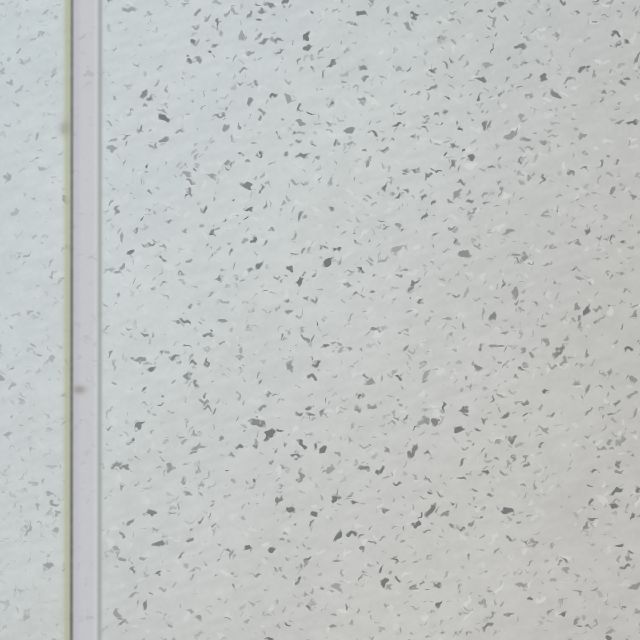
This texture is drawn by a WebGL 1 fragment shader. Its source:

```glsl
precision highp float;

uniform vec2 u_resolution;

float hash(vec2 p) {
  vec3 q = fract(p.xyx * vec3(0.1031, 0.1030, 0.0973));
  q += dot(q, q.yzx + 33.33);
  return fract((q.x + q.y) * q.z);
}

float noise(vec2 p) {
  vec2 i = floor(p);
  vec2 f = fract(p);
  f = f * f * (3.0 - 2.0 * f);
  return mix(mix(hash(i), hash(i + vec2(1.0, 0.0)), f.x),
             mix(hash(i + vec2(0.0, 1.0)), hash(i + 1.0), f.x), f.y);
}

float bell(float x, float center, float width) {
  float d = (x - center) / width;
  return exp(-d * d);
}

// Scattered tilted flecks, one candidate per cell
float flecks(vec2 uv, float cells, float density, float radius, float seed) {
  vec2 p = uv * cells;
  vec2 home = floor(p);
  float edge = 0.0018;
  float cover = 0.0;
  for (int j = -1; j <= 1; j++) {
    for (int i = -1; i <= 1; i++) {
      vec2 cell = home + vec2(float(i), float(j));
      vec2 id = cell + seed;
      float present = step(hash(id + 3.7), density);
      vec2 center = cell + vec2(hash(id + 11.3), hash(id + 27.9));
      float angle = 0.35 + (hash(id + 41.1) - 0.5) * 2.2;
      float c = cos(angle);
      float s = sin(angle);
      vec2 d = (p - center) / cells;
      d = vec2(c * d.x + s * d.y, c * d.y - s * d.x);
      float size = radius * mix(0.55, 1.3, pow(hash(id + 59.2), 2.0));
      float stretch = mix(1.2, 2.2, hash(id + 73.4));
      float dist = length(d * vec2(1.0 / stretch, 1.25)) - size;
      float strength = mix(0.45, 1.0, hash(id + 87.6));
      cover = max(cover, present * strength * (1.0 - smoothstep(-edge, edge, dist)));
    }
  }
  return cover;
}

void main() {
  vec2 uv = gl_FragCoord.xy / u_resolution;
  float x = uv.x - 0.001 * uv.y;

  // Cool light at upper left, warmer toward lower right
  float warmth = smoothstep(0.0, 1.25, uv.x * 0.75 + (1.0 - uv.y) * 0.55);
  vec3 color = mix(vec3(0.770, 0.805, 0.812), vec3(0.772, 0.768, 0.752), warmth);
  color -= 0.022 * smoothstep(0.55, 1.1, uv.x);
  color += 0.018 * bell(length(uv - vec2(0.3, 0.62)), 0.0, 0.4);

  // Soft mottling with slanted streaks
  vec2 slant = vec2(uv.x + 0.3 * uv.y, uv.y - 0.3 * uv.x);
  color += (noise(uv * 9.0) - 0.5) * 0.014;
  color += (noise(slant * vec2(38.0, 110.0)) - 0.5) * 0.026;
  color += (noise(uv * 190.0) - 0.5) * 0.016;

  // Raised strip between the two grooves
  float strip = smoothstep(0.113, 0.119, x) * (1.0 - smoothstep(0.150, 0.156, x));
  color = mix(color, vec3(0.765, 0.765, 0.780), strip * 0.75);

  // Pale and dark flecks with ragged outlines
  vec2 warp = vec2(noise(uv * 160.0), noise(uv * 160.0 + 50.0)) - 0.5;
  vec2 q = uv + warp * 0.008;
  float panel = smoothstep(0.155, 0.17, x);
  float leftPanel = 1.0 - smoothstep(0.100, 0.108, x);
  float amount = mix(0.22, 1.0, panel) + 0.42 * leftPanel;
  amount *= mix(0.72, 1.0, smoothstep(0.1, 0.45, uv.x));
  float cluster = 0.7 + 0.6 * noise(uv * 13.0 + 8.0);

  float pale = flecks(q, 36.0, 0.42, 0.0042, 210.0);
  color = mix(color, vec3(0.845, 0.855, 0.850), pale * amount * 0.65);

  float dark = flecks(q, 33.0, 0.46, 0.0042, 20.0);
  dark = max(dark, 0.75 * flecks(q, 48.0, 0.42, 0.0027, 110.0));
  dark = max(dark, 0.45 * flecks(q, 64.0, 0.35, 0.0022, 330.0));
  color = mix(color, vec3(0.445, 0.455, 0.455), min(dark * amount * cluster, 0.92));

  // Left groove: yellow rim, dark core, lilac glow
  color = mix(color, vec3(0.690, 0.705, 0.580), 0.75 * bell(x, 0.1045, 0.0055));
  color = mix(color, vec3(0.735, 0.720, 0.775), 0.55 * bell(x, 0.1195, 0.0045));
  float core = mix(0.95, 0.8, uv.y) * (0.88 + 0.12 * noise(uv * vec2(20.0, 130.0)));
  color = mix(color, vec3(0.415, 0.415, 0.390), core * bell(x, 0.1115, 0.0030));

  // Right groove: shallow shadow with a faint lit edge
  color = mix(color, vec3(0.610, 0.635, 0.620), 0.8 * bell(x, 0.1555, 0.0036));
  color += 0.025 * bell(x, 0.1490, 0.0030);

  // Brown smudges caught along the seam
  float stain = bell(length((uv - vec2(0.124, 0.391)) * vec2(1.0, 1.5)), 0.0, 0.010);
  stain += 0.7 * bell(length((uv - vec2(0.101, 0.800)) * vec2(1.0, 0.7)), 0.0, 0.009);
  color = mix(color, vec3(0.550, 0.525, 0.490), 0.6 * min(stain, 1.0));

  gl_FragColor = vec4(clamp(color, 0.0, 1.0), 1.0);
}
```
